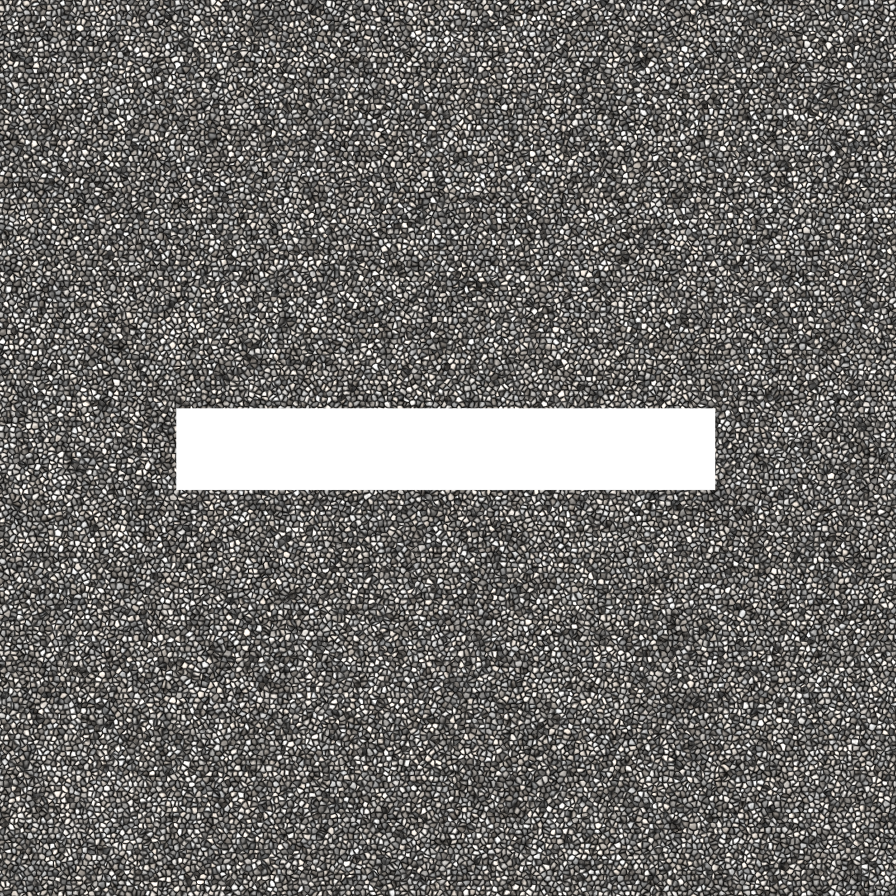
A three.js fragment shader for this texture:

```glsl
varying vec2 vUv;

const float GRAINS_ACROSS = 172.0;
const vec2 BAR_CENTER = vec2(0.4975, 0.4987);
const vec2 BAR_HALF_SIZE = vec2(0.3008, 0.0456);
const vec3 WARM_GRAY = vec3(1.02, 1.0, 0.975);
const float GAP_TONE = 0.12;

vec3 hash3(vec2 cell) {
  vec3 p = fract(vec3(cell.xyx) * vec3(0.1031, 0.1030, 0.0973));
  p += dot(p, p.yxz + 33.33);
  return fract((p.xxy + p.yzz) * p.zyx);
}

float valueNoise(vec2 p) {
  vec2 cell = floor(p);
  vec2 f = fract(p);
  f = f * f * (3.0 - 2.0 * f);
  float low = mix(hash3(cell).x, hash3(cell + vec2(1.0, 0.0)).x, f.x);
  float high = mix(hash3(cell + vec2(0.0, 1.0)).x, hash3(cell + 1.0).x, f.x);
  return mix(low, high, f.y);
}

float boxDistance(vec2 p, vec2 halfSize) {
  vec2 d = abs(p) - halfSize;
  return length(max(d, 0.0)) + min(max(d.x, d.y), 0.0);
}

// Staggered, jittered pebble centers
vec2 grainCenter(vec2 cell, float jitter) {
  vec2 stagger = vec2(0.5 * mod(cell.y, 2.0), 0.0);
  return cell + stagger + 0.5 + jitter * (hash3(cell).xy - 0.5);
}

// Domed pebbles that fade softly into dark gaps
vec3 grainColor(vec2 p) {
  vec2 base = floor(p);
  float nearest = 9.0;
  float second = 9.0;
  vec2 toCenter = vec2(0.0);
  vec2 owner = base;
  for (int y = -1; y <= 1; y++) {
    for (int x = -2; x <= 1; x++) {
      vec2 cell = base + vec2(float(x), float(y));
      vec2 offset = grainCenter(cell, 0.85) - p;
      float d = length(offset);
      if (d < nearest) {
        second = nearest;
        nearest = d;
        toCenter = offset;
        owner = cell;
      } else {
        second = min(second, d);
      }
    }
  }

  // Each pebble has its own tone, tint and lit side
  vec3 seed = hash3(owner + 271.0);
  float body = smoothstep(-0.06, 0.70, second - nearest);
  float tone = mix(0.46, 1.08, seed.x);
  tone += 0.20 * dot(toCenter, vec2(0.6, -0.8));
  vec3 tint = WARM_GRAY + vec3(0.05, 0.0, -0.05) * (seed.y - 0.5);
  return mix(GAP_TONE, tone, body) * tint;
}

void main() {
  // Bend the cell walls so the pebbles look irregular
  vec2 p = vUv * GRAINS_ACROSS;
  vec2 warp = vec2(valueNoise(p * 1.1), valueNoise(p * 1.1 + 57.0)) - 0.5;
  vec3 color = grainColor(p + 0.4 * warp);

  // Fine roughness and faint broad mottling
  color += 0.18 * (valueNoise(p * 1.9 + 19.0) - 0.5);
  color *= 0.97 + 0.05 * valueNoise(vUv * 9.0);

  // Plain white bar
  float bar = boxDistance(vUv - BAR_CENTER, BAR_HALF_SIZE);
  float barMask = 1.0 - smoothstep(-0.0008, 0.0008, bar);
  color = mix(color, vec3(1.0), barMask);

  gl_FragColor = vec4(clamp(color, 0.0, 1.0), 1.0);
}
```
